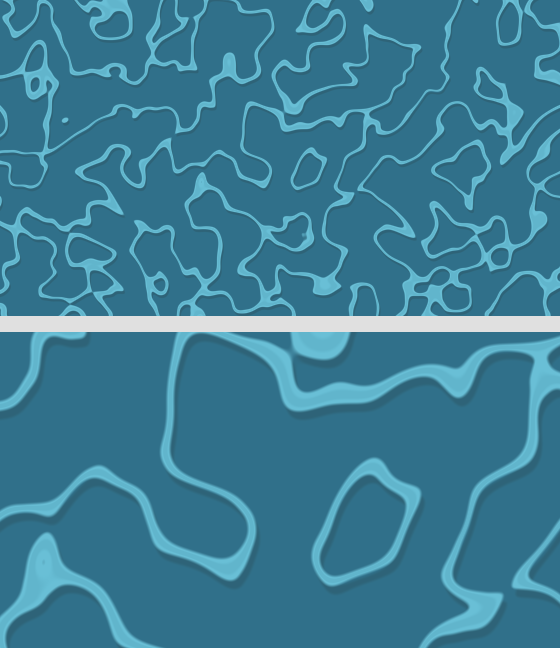
Top: the whole. Bottom: its middle third, enlarged.
Give the GLSL for this texture, as a WebGL 1 fragment shader.

```glsl
precision highp float;

// A web of pale blue strands over deep teal, like light on a pool floor.
// The strands are a narrow band around the zero level of warped gradient noise;
// the same band, shifted down and right, gives a soft shadow.

uniform vec2 u_resolution;

const float BAND = 0.052;   // half width of the strand in noise units

// Sine-free hash giving a unit gradient per lattice cell
vec2 latticeGradient(vec2 cell) {
  vec3 h = fract(cell.xyx * vec3(0.1031, 0.1030, 0.0973));
  h += dot(h, h.yzx + 33.33);
  return normalize(fract((h.xx + h.yz) * h.zy) - 0.4999);
}

float gradientNoise(vec2 p) {
  vec2 i = floor(p);
  vec2 f = p - i;
  vec2 u = f * f * f * (f * (f * 6.0 - 15.0) + 10.0);
  vec2 e = vec2(1.0, 0.0);
  float a = dot(latticeGradient(i), f);
  float b = dot(latticeGradient(i + e), f - e);
  float c = dot(latticeGradient(i + e.yx), f - e.yx);
  float d = dot(latticeGradient(i + e.xx), f - e.xx);
  return mix(mix(a, b, u.x), mix(c, d, u.x), u.y);
}

// Two rotated octaves on gently bent coordinates
float field(vec2 p) {
  vec2 bend = vec2(gradientNoise(p * 3.1 + 41.3), gradientNoise(p * 3.1 + 87.7));
  vec2 q = (p + 0.09 * bend) * 6.4 + 17.0;
  mat2 turn = mat2(0.8, 0.6, -0.6, 0.8);
  return gradientNoise(q) + 0.5 * gradientNoise(turn * q * 2.0 + 5.37);
}

// x: approximate distance inside the strand edge, y: 0 at its core, 1 at its edge
vec2 strand(vec2 p) {
  float step_ = 0.0015;
  float n = field(p);
  vec2 slope = vec2(field(p + vec2(step_, 0.0)), field(p + vec2(0.0, step_))) - n;
  float steepness = max(length(slope) / step_, 2.0);
  return vec2((BAND - abs(n)) / steepness, abs(n) / BAND);
}

void main() {
  vec2 p = gl_FragCoord.xy / u_resolution.y;
  float soft = max(0.0022, 0.75 / u_resolution.y);

  vec3 water = vec3(0.19, 0.44, 0.54);
  vec3 shade = vec3(0.18, 0.39, 0.47);
  vec3 body = vec3(0.38, 0.71, 0.80);
  vec3 rim = vec3(0.41, 0.75, 0.84);

  // Shadow cast down and to the right
  float shadow = smoothstep(-soft, soft, strand(p + vec2(-0.004, 0.009)).x);
  vec3 colour = mix(water, shade, shadow);

  // Strand with a slightly brighter rim
  vec2 line = strand(p);
  vec3 glow = mix(body, rim, smoothstep(0.3, 0.65, line.y));
  colour = mix(colour, glow, smoothstep(-soft, soft, line.x));

  gl_FragColor = vec4(colour, 1.0);
}
```
